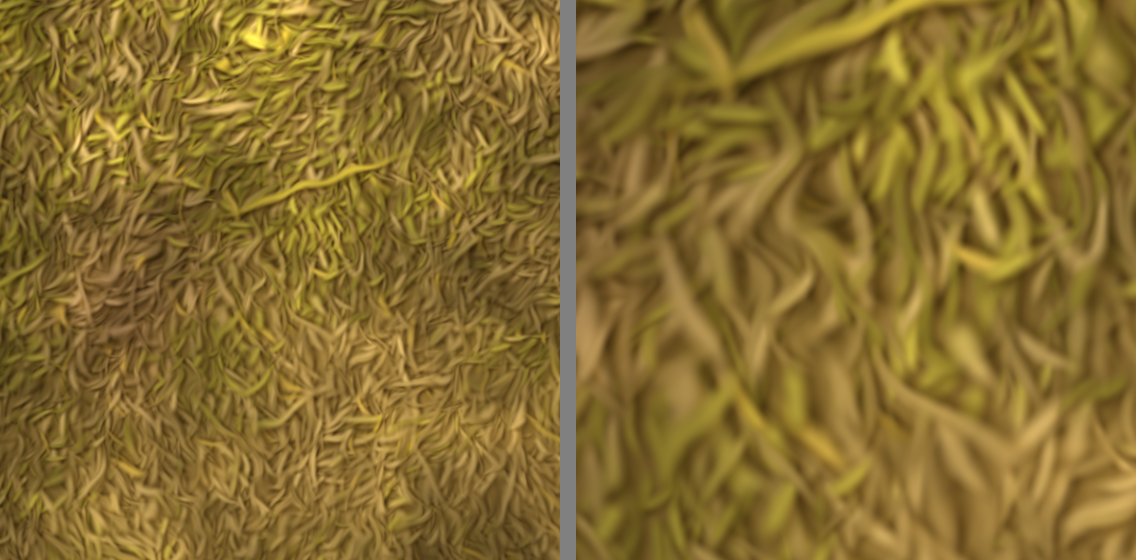
Left, the full canvas; right, a detail of the centre.
This texture is drawn by a three.js fragment shader. Its source:

```glsl
// Sun-dried meadow grass: layers of soft tapered blades, scattered one per cell,
// are painted over dark soil, each casting a soft shadow on the layers below.
// Slow noise steers lean, green patches, light and shade, bare earth and haze.
varying vec2 vUv;

float hash(vec2 p) {
  return fract(sin(dot(p, vec2(127.1, 311.7))) * 43758.5453);
}

float noise(vec2 p) {
  vec2 i = floor(p), f = fract(p);
  f = f * f * (3.0 - 2.0 * f);
  return mix(mix(hash(i), hash(i + vec2(1.0, 0.0)), f.x),
             mix(hash(i + vec2(0.0, 1.0)), hash(i + 1.0), f.x), f.y);
}

float fbm(vec2 p) {
  return 0.55 * noise(p) + 0.3 * noise(p * 2.1 + 7.3) + 0.15 * noise(p * 4.3 + 2.9);
}

vec3 dryColor(float tone) {
  return mix(vec3(0.29, 0.20, 0.04), vec3(0.74, 0.62, 0.37), tone);
}

vec3 greenColor(float tone) {
  return mix(vec3(0.25, 0.23, 0.03), vec3(0.68, 0.62, 0.22), tone);
}

// One curved blade centred on q = 0, with its shadow on the lower side
void paintBlade(inout vec3 color, vec2 q, float angle, float halfLength,
                float width, float bend, float opacity, vec3 tint) {
  float c = cos(angle), s = sin(angle);
  q = vec2(c * q.x + s * q.y, c * q.y - s * q.x);
  q.y += bend * q.x * q.x;
  float along = abs(q.x) / halfLength;
  if (along > 1.0) return;
  float across = q.y / (width * (1.0 - 0.4 * along * along));
  float ends = opacity * (1.0 - smoothstep(0.3, 1.0, along));

  float shadow = ends * (1.0 - smoothstep(0.0, 2.2, abs(across + 0.9)));
  color *= mix(vec3(1.0), vec3(0.70, 0.64, 0.46), shadow);

  float cover = ends * (1.0 - smoothstep(0.0, 1.6, abs(across)));
  color = mix(color, tint, cover);
}

// A layer of blades, one per grid cell, of which the share "keep" is drawn
void paintLayer(inout vec3 color, vec2 p, float scale, float seed, float keep,
                float width, float brightness, float greenness) {
  vec2 grid = p * scale + seed * 3.7;
  vec2 home = floor(grid);
  for (int j = -1; j <= 1; j++) {
    for (int i = -1; i <= 1; i++) {
      vec2 cell = home + vec2(float(i), float(j));
      vec2 key = cell + seed * 17.3;
      if (hash(key) > keep) continue;
      float a = hash(key + 31.7), b = hash(key + 57.1), t = hash(key + 83.9);
      vec2 center = cell + 0.25 + 0.5 * vec2(hash(key + 11.3), hash(key + 23.9));

      // Neighbours lean alike: rising to the right above, upright or left below
      vec2 place = (cell - seed * 3.7) / scale;
      float lean = 1.5 - 0.7 * place.y + 0.5 * sin(place.x * 9.0 - place.y * 7.0);
      float angle = lean + 1.7 * (a - 0.5) + 1.0 * (b - 0.5);

      float tone = brightness + 0.55 * t;
      float green = smoothstep(b - 0.2, b + 0.2, greenness);
      vec3 tint = mix(dryColor(tone), greenColor(tone), green);
      tint = mix(tint, vec3(0.76, 0.62, 0.18), 0.6 * step(0.95, a));
      paintBlade(color, grid - center, angle, 0.6 + 0.35 * b,
                 width * (0.7 + 0.6 * t), 0.5 * (a - 0.5), 0.6 + 0.4 * t, tint);
    }
  }
}

void main() {
  // A warp makes the blades wavy and uneven
  vec2 p = vUv + 0.018 * (vec2(noise(vUv * 24.0), noise(vUv * 24.0 + 40.0)) - 0.5);

  // Greener towards the upper left, bare left of the middle, hazy below
  float patches = fbm(vUv * 5.5 + 3.0);
  float greenness = 0.34 + 1.3 * (patches - 0.5)
                  + 0.40 * (vUv.y - 0.5) - 0.50 * (vUv.x - 0.5);
  float bare = smoothstep(0.24, 0.04, length((vUv - vec2(0.26, 0.48)) * vec2(1.0, 0.8)))
             * (0.2 + 0.9 * fbm(vUv * 9.0));
  float haze = clamp(0.85 - 0.85 * vUv.y + 0.4 * (vUv.x - 0.5)
             + 0.9 * (fbm(vUv * 5.0 + 19.0) - 0.5), 0.0, 1.0);
  greenness -= 0.3 * bare;

  // Clumps of light and shade, from wide to narrow
  float clumps = 1.1 * (fbm(vUv * 4.0 + 50.0) - 0.5)
               + 0.8 * (fbm(vUv * 13.0 + 70.0) - 0.5) + 0.15 * (vUv.x - 0.5);

  // Soil, then short blades from the dark bottom to the lit top
  vec3 color = dryColor(0.15 + 0.4 * fbm(vUv * 20.0));
  for (int k = 0; k < 8; k++) {
    float layer = float(k);
    float scale = 19.0 + 17.0 * hash(vec2(layer, 4.0));
    paintLayer(color, p, scale, layer + 1.0, 0.8, 0.13,
               0.32 + 0.025 * layer + 0.25 * clumps, greenness);
  }

  // Sparse longer straws and one long stalk on top
  paintLayer(color, p, 12.0, 21.0, 0.35, 0.07, 0.50, greenness);
  paintLayer(color, p, 8.0, 22.0, 0.25, 0.045, 0.55, greenness);
  paintBlade(color, p - vec2(0.56, 0.675), 0.32, 0.25, 0.007, 0.15, 1.0,
             vec3(0.70, 0.61, 0.20));

  // Broad light and shade, earth tint and haze
  color *= 1.07 + 0.65 * clumps;
  color = mix(color, color * vec3(0.84, 0.76, 0.92), bare);
  vec3 hazeColor = mix(vec3(0.56, 0.44, 0.20), vec3(0.50, 0.43, 0.14),
                       clamp(greenness * 1.3, 0.0, 1.0)) * (1.0 + 0.4 * clumps);
  color = mix(color, hazeColor, 0.40 * haze);
  gl_FragColor = vec4(clamp(color, 0.0, 1.0), 1.0);
}
```
